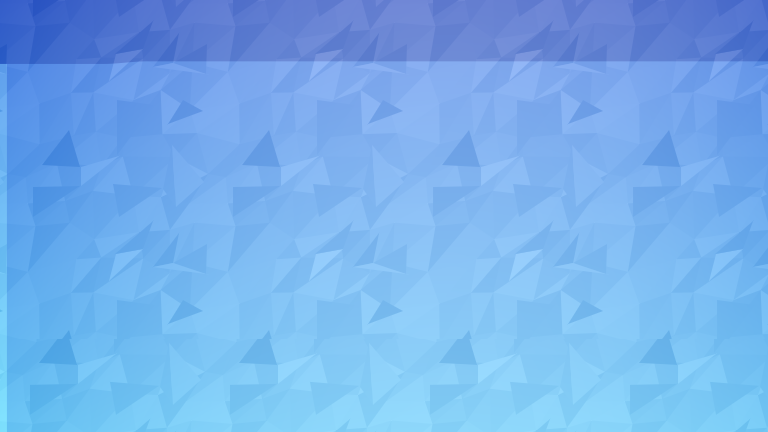
This background is drawn by a WebGL 1 fragment shader. Its source:

```glsl
precision highp float;
// Low-poly blue backdrop: a repeating tile of faceted triangles over a soft
// gradient, with a darker header band and a pale strip down the left side.
// Each tile is a jittered triangle mesh overlaid with a few bold facets.
uniform vec2 u_resolution;

#define TILE 0.463          // tile side, as a share of the canvas height
#define CELLS 6.0           // mesh cells along one tile side
#define JITTER 0.66         // spread of the mesh corners within a cell
#define MESH_CONTRAST 0.055 // brightness range of the mesh
#define HEADER 0.142        // header height
#define STRIP 0.016         // left strip width
#define SEAM 0.785          // depth of the faint horizontal seam
#define TOP_BLUE vec3(0.27, 0.47, 0.88)
#define BOTTOM_BLUE vec3(0.38, 0.75, 0.945)
#define TOP_GLOW vec3(0.24, 0.17, 0.05)
#define BOTTOM_GLOW vec3(0.17, 0.09, 0.035)

float hash(vec2 p) {
  return fract(sin(dot(p, vec2(127.1, 311.7))) * 43758.5453);
}

float cross2(vec2 a, vec2 b) {
  return a.x * b.y - a.y * b.x;
}

// Signed distance inside the edge from a to b
float edgeDistance(vec2 p, vec2 a, vec2 b) {
  return cross2(b - a, p - a) / length(b - a);
}

// Smooth coverage of a triangle that repeats with every tile
float triangle(vec2 p, vec2 a, vec2 b, vec2 c, float pixel) {
  vec2 middle = (a + b + c) / 3.0;
  vec2 q = middle + fract(p - middle + 0.5) - 0.5;
  float winding = sign(cross2(b - a, c - a));
  float inside = min(winding * edgeDistance(q, a, b),
                 min(winding * edgeDistance(q, b, c),
                     winding * edgeDistance(q, c, a)));
  return clamp(inside / pixel + 0.5, 0.0, 1.0);
}

// Jittered mesh corner, in tile units
vec2 corner(vec2 id) {
  vec2 key = mod(id, CELLS);
  vec2 offset = vec2(hash(key), hash(key + 17.3)) - 0.5;
  return (id + offset * JITTER) / CELLS;
}

// Subtle random shade of the triangle mesh
float meshShade(vec2 p, float pixel) {
  vec2 home = floor(p * CELLS);
  float shade = 0.0;
  for (int j = -1; j <= 1; j++) {
    for (int i = -1; i <= 1; i++) {
      vec2 id = home + vec2(float(i), float(j));
      vec2 key = mod(id, CELLS);
      vec2 a = corner(id);
      vec2 b = corner(id + vec2(1.0, 0.0));
      vec2 c = corner(id + vec2(0.0, 1.0));
      vec2 d = corner(id + 1.0);
      shade += (hash(key + 31.7) - 0.5) * triangle(p, a, b, c, pixel);
      shade += (hash(key + 53.9) - 0.5) * triangle(p, b, d, c, pixel);
    }
  }
  return shade * MESH_CONTRAST;
}

void facet(inout float shade, vec2 p, float pixel, vec2 a, vec2 b, vec2 c, float tone) {
  shade = mix(shade, tone, triangle(p, a, b, c, pixel));
}

// Full tile shade: mesh plus the bold facets
float tileShade(vec2 p, float px) {
  float s = meshShade(p, px);
  facet(s, p, px, vec2(0.345, 0.65), vec2(0.40, 0.835), vec2(0.21, 0.825), -0.075);
  facet(s, p, px, vec2(0.405, 0.835), vec2(0.595, 0.78), vec2(0.405, 0.93), 0.04);
  facet(s, p, px, vec2(0.165, 0.935), vec2(0.40, 0.93), vec2(0.165, 1.085), -0.045);
  facet(s, p, px, vec2(0.565, 0.92), vec2(0.81, 0.94), vec2(0.595, 1.085), -0.03);
  facet(s, p, px, vec2(0.58, 0.27), vec2(0.715, 0.245), vec2(0.545, 0.405), 0.05);
  facet(s, p, px, vec2(0.765, 0.105), vec2(0.715, 0.245), vec2(0.575, 0.27), -0.04);
  facet(s, p, px, vec2(0.895, 0.165), vec2(0.765, 0.335), vec2(0.865, 0.315), -0.05);
  facet(s, p, px, vec2(1.035, 0.22), vec2(1.03, 0.37), vec2(0.865, 0.315), -0.03);
  facet(s, p, px, vec2(0.765, 0.335), vec2(0.865, 0.315), vec2(1.03, 0.37), 0.025);
  facet(s, p, px, vec2(0.915, 0.50), vec2(1.015, 0.555), vec2(0.84, 0.62), -0.06);
  facet(s, p, px, vec2(0.585, 0.50), vec2(0.775, 0.525), vec2(0.585, 0.775), -0.03);
  facet(s, p, px, vec2(0.86, 0.725), vec2(0.815, 0.945), vec2(0.88, 1.035), -0.02);
  facet(s, p, px, vec2(0.86, 0.725), vec2(0.88, 1.035), vec2(1.02, 0.91), 0.015);
  return s;
}

void main() {
  vec2 uv = gl_FragCoord.xy / u_resolution;
  float pixel = 1.0 / u_resolution.y;
  float depth = 1.0 - uv.y;
  float across = gl_FragCoord.x * pixel;

  // Vertical gradient with a glow right of centre
  float glow = 1.0 - 2.97 * (uv.x - 0.58) * (uv.x - 0.58);
  vec3 color = mix(TOP_BLUE, BOTTOM_BLUE, depth)
             + mix(TOP_GLOW, BOTTOM_GLOW, depth) * glow;

  // Facets, shifted slightly below the seam
  float below = step(SEAM, depth);
  vec2 p = (vec2(across, depth) + below * vec2(0.007, 0.005)) / TILE;
  color += tileShade(p, pixel / TILE) * vec3(1.25, 1.0, 0.6);

  // Header band, a touch deeper at its left end, and the left strip
  float headerEnd = HEADER + 0.006 * (1.0 - smoothstep(0.24, 0.34, across));
  float header = clamp((headerEnd - depth) / pixel + 0.5, 0.0, 1.0);
  float strip = clamp((STRIP - across) / pixel + 0.5, 0.0, 1.0);
  color -= header * vec3(0.09, 0.125, 0.10);
  color += strip * (1.0 - header) * vec3(0.10, 0.12, 0.04);

  gl_FragColor = vec4(clamp(color, 0.0, 1.0), 1.0);
}
```
